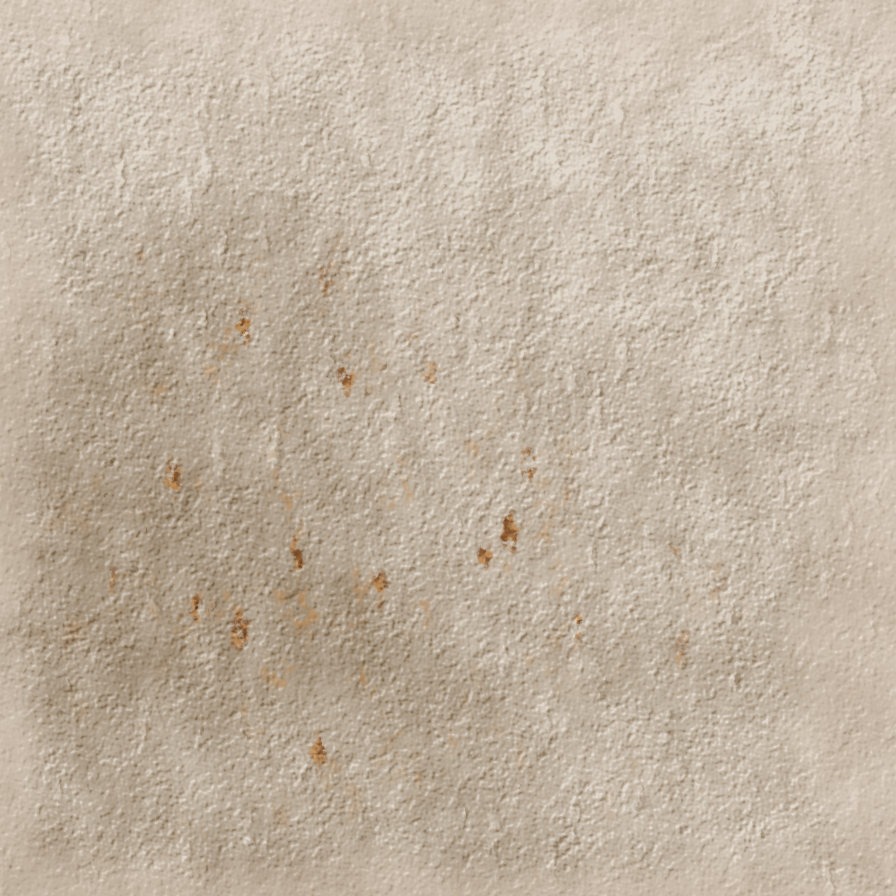
Write a Shadertoy shader that draws this texture.

```glsl
// Weathered cream plaster with a grey-brown stain, raised flakes and rust spots.
// Rotated layers of gradient noise give mottling and a crisp, broken relief lit
// from the upper left; jittered grids scatter ragged flakes, pits and rust.

const vec3 CREAM = vec3(0.85, 0.81, 0.76);
const vec3 UMBER = vec3(0.56, 0.48, 0.38);
const vec3 BLUSH = vec3(0.83, 0.765, 0.70);
const vec3 OCHRE = vec3(0.74, 0.53, 0.31);
const vec3 RUST = vec3(0.48, 0.28, 0.12);
const vec2 LIGHT_STEP = vec2(-0.0022, 0.0023);

vec2 hash2(vec2 cell, float seed) {
    uvec2 q = uvec2(ivec2(cell) + 4096) * uvec2(1597334673u, 3812015801u);
    uint n = (q.x ^ q.y ^ (uint(seed) * 668265263u)) * 1597334673u;
    n = (n ^ (n >> 15u)) * 2246822519u;
    n ^= n >> 13u;
    return vec2(n & 65535u, n >> 16u) / 65535.0;
}

float cornerSlope(vec2 cell, vec2 offset, float seed) {
    float angle = 6.28318 * hash2(cell, seed).x;
    return dot(vec2(cos(angle), sin(angle)), offset);
}

float gradientNoise(vec2 p, float seed) {
    vec2 i = floor(p), f = fract(p);
    vec2 u = f * f * f * (f * (f * 6.0 - 15.0) + 10.0);
    vec2 e = vec2(1.0, 0.0);
    float low = mix(cornerSlope(i, f, seed), cornerSlope(i + e, f - e, seed), u.x);
    float high = mix(cornerSlope(i + e.yx, f - e.yx, seed), cornerSlope(i + 1.0, f - 1.0, seed), u.x);
    return mix(low, high, u.y);
}

float fbm(vec2 p, float seed) {
    float sum = 0.0, weight = 0.6;
    for (int k = 0; k < 4; k++) {
        sum += weight * gradientNoise(p, seed + float(k));
        p = mat2(1.6, 1.2, -1.2, 1.6) * p;
        weight *= 0.55;
    }
    return sum;
}

vec2 turn(vec2 p, float angle) {
    float c = cos(angle), s = sin(angle);
    return mat2(c, s, -s, c) * p;
}

// Fine crust height; each layer is turned so that no lattice shows.
float crustHeight(vec2 p) {
    return 0.26 * gradientNoise(turn(p, 0.4) * 55.0, 11.0)
         + 0.34 * gradientNoise(turn(p, 1.1) * 105.0, 12.0)
         + 0.25 * gradientNoise(turn(p, 0.7) * 165.0, 13.0)
         + 0.22 * gradientNoise(turn(p, 2.0) * 235.0, 14.0);
}

// Soft coverage of ellipses, one at most per cell; radii are in canvas units.
float scatter(vec2 p, float cells, vec2 radius, float chance, float seed) {
    vec2 home = floor(p * cells);
    float cover = 0.0;
    for (int y = -1; y <= 1; y++)
    for (int x = -1; x <= 1; x++) {
        vec2 cell = home + vec2(x, y);
        vec2 dice = hash2(cell, seed + 1.0);
        vec2 centre = (cell + hash2(cell, seed)) / cells;
        vec2 d = (p - centre) / (radius * mix(0.5, 1.2, dice.y));
        cover = max(cover, step(dice.x, chance) * smoothstep(1.2, 0.5, length(d)));
    }
    return cover;
}

float blob(vec2 p, vec2 centre, vec2 radius) {
    vec2 d = (p - centre) / radius;
    return exp(-dot(d, d));
}

void mainImage(out vec4 fragColor, in vec2 fragCoord) {
    vec2 uv = fragCoord / iResolution.xy;
    vec2 margin = min(uv * 2.0, (1.0 - uv) * vec2(1.0, 0.9));
    float inside = smoothstep(-0.03, 0.15, min(margin.x, margin.y) + 0.16 * fbm(uv * 5.0, 21.0));
    vec2 ragged = uv + 0.012 * vec2(fbm(uv * 55.0, 31.0), fbm(uv * 55.0, 41.0));

    // Broad stain and mottling
    float stain = blob(uv, vec2(0.20, 0.40), vec2(0.30, 0.36))
                + 0.45 * blob(uv, vec2(0.58, 0.25), vec2(0.36, 0.13))
                + 0.50 * blob(uv, vec2(0.45, 0.0), vec2(0.75, 0.11));
    float tone = 0.80 + 0.12 * smoothstep(0.5, 1.0, uv.y) - 0.40 * stain;
    tone += 0.30 * fbm(uv * 5.0, 51.0) + 0.34 * fbm(uv * vec2(26.0, 13.0), 61.0);
    tone -= 0.12 * smoothstep(0.1, 0.5, fbm(uv * vec2(5.0, 22.0), 71.0));

    // Broken crust relief: weak slopes flatten, strong ones become sharp chips
    float slope = crustHeight(uv) - crustHeight(uv + LIGHT_STEP);
    float patchy = 0.95 + 0.9 * fbm(uv * 15.0, 141.0);
    float relief = slope * (0.45 + 3.6 * abs(slope)) * patchy * mix(0.5, 1.0, inside);
    tone += 1.15 * clamp(relief, -0.45, 0.35);

    // Upright flakes with a shaded side, and small pits
    vec2 flakeSize = vec2(0.0065, 0.030);
    float flake = scatter(ragged, 14.0, flakeSize, 0.36, 81.0);
    float flakeShade = scatter(ragged - vec2(0.004, -0.002), 14.0, flakeSize, 0.36, 81.0);
    float chipped = smoothstep(-0.25, 0.1, fbm(uv * 60.0, 151.0));
    tone += chipped * (0.22 * flake - 0.30 * flakeShade * (1.0 - flake));
    tone -= 0.32 * inside * scatter(ragged, 30.0, vec2(0.0025, 0.004), 0.10, 91.0);

    vec3 color = mix(UMBER, CREAM, clamp(tone, -0.25, 1.12));
    color = mix(color, BLUSH + 0.22 * relief, 0.5 * (1.0 - inside));

    // Rust gathers below the middle and trails to the upper left
    float zone = blob(uv, vec2(0.44, 0.34), vec2(0.33, 0.24))
               + 0.6 * blob(uv, vec2(0.25, 0.63), vec2(0.14, 0.14));
    float crumble = fbm(turn(uv, 0.5) * vec2(75.0, 60.0), 121.0);
    float wash = zone * smoothstep(0.02, 0.4, fbm(uv * vec2(17.0, 11.0), 101.0));
    color = mix(color, OCHRE, 0.65 * wash * smoothstep(-0.1, 0.3, crumble));
    float spots = scatter(ragged, 13.0, vec2(0.010, 0.025), 0.34, 111.0);
    float broken = smoothstep(-0.18, 0.08, crumble);
    float rust = spots * broken * smoothstep(0.15, 0.6, zone);
    float depth = smoothstep(-0.2, 0.18, fbm(uv * 70.0, 131.0) - 0.4 * relief);
    color = mix(color, mix(OCHRE, RUST, depth) + 0.15 * relief, 0.85 * rust);

    fragColor = vec4(clamp(color, 0.0, 1.0), 1.0);
}
```
